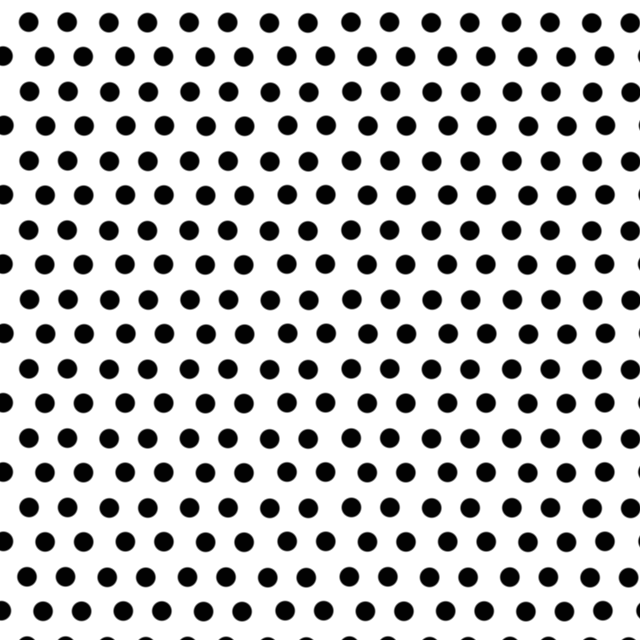
Give the GLSL for this pattern, as a three.js fragment shader.

```glsl
// Black polka dots on white, set in close pairs along staggered rows.
// Each point finds its row, then measures the distance to nearby pairs;
// small steps and hashed shifts give the rows a slightly uneven setting.

varying vec2 vUv;

const vec3 PAPER = vec3(1.0);
const vec3 INK = vec3(0.008);

const float BAND_HEIGHT = 0.10833;  // two staggered rows
const float ROW_STEP = 0.0530;      // from a band's first row to its second
const float TOP_MARGIN = 0.0346;
const float PAIR_PITCH = 0.12539;
const float PAIR_GAP = 0.0602;      // between the two dots of a pair
const float BLOCK_SLIP = 0.0021;    // extra space after every four pairs
const float DOT_RADIUS = 0.01523;
const float SOFTNESS = 0.0019;

float hash(float n) {
  return fract(sin(n * 127.1 + 31.7) * 43758.5453);
}

// Position of a pair's first dot, relative to the start of its row
vec2 pairOffset(float pair) {
  float inBlock = mod(pair, 4.0);
  float x = pair * PAIR_PITCH + floor(pair / 4.0) * BLOCK_SLIP;
  float sag = 0.00085 * mod(inBlock, 2.0) + 0.0005 * floor(inBlock / 2.0);
  return vec2(x, sag);
}

// Sideways shift shared by both rows of a band; the lowest bands sit further left
float bandShift(float band) {
  return (hash(band) - 0.5) * 0.0018 - 0.0026 * step(7.5, band);
}

// Distance to the nearest dot centre in one row
float rowDistance(vec2 p, float staggered) {
  float nearest = 1.0;
  float basePair = floor(p.x / PAIR_PITCH);
  for (int i = -1; i <= 1; i++) {
    float pair = basePair + float(i);
    vec2 first = pairOffset(pair);
    vec2 second = first + vec2(PAIR_GAP, 0.0);
    // The last staggered pair is spread open at the right border
    first.x -= 0.0072 * staggered * step(7.5, pair);
    nearest = min(nearest, min(distance(p, first), distance(p, second)));
  }
  return nearest;
}

float dotMask(float d, float radius, float softness) {
  return 1.0 - smoothstep(radius - softness, radius + softness, d);
}

void main() {
  // Rows are counted downward from the top edge
  vec2 p = vec2(vUv.x, 1.0 - vUv.y - TOP_MARGIN);

  // Select the band and the row within it
  float band = floor(p.y / BAND_HEIGHT + 0.25);
  p.y -= band * BAND_HEIGHT;
  float staggered = step(0.5 * ROW_STEP, p.y);
  p.y -= staggered * ROW_STEP;
  p.x -= mix(0.0456, -0.0547, staggered) + bandShift(band);

  // Ink the dots
  float ink = dotMask(rowDistance(p, staggered), DOT_RADIUS, SOFTNESS);
  gl_FragColor = vec4(mix(PAPER, INK, ink), 1.0);
}
```
